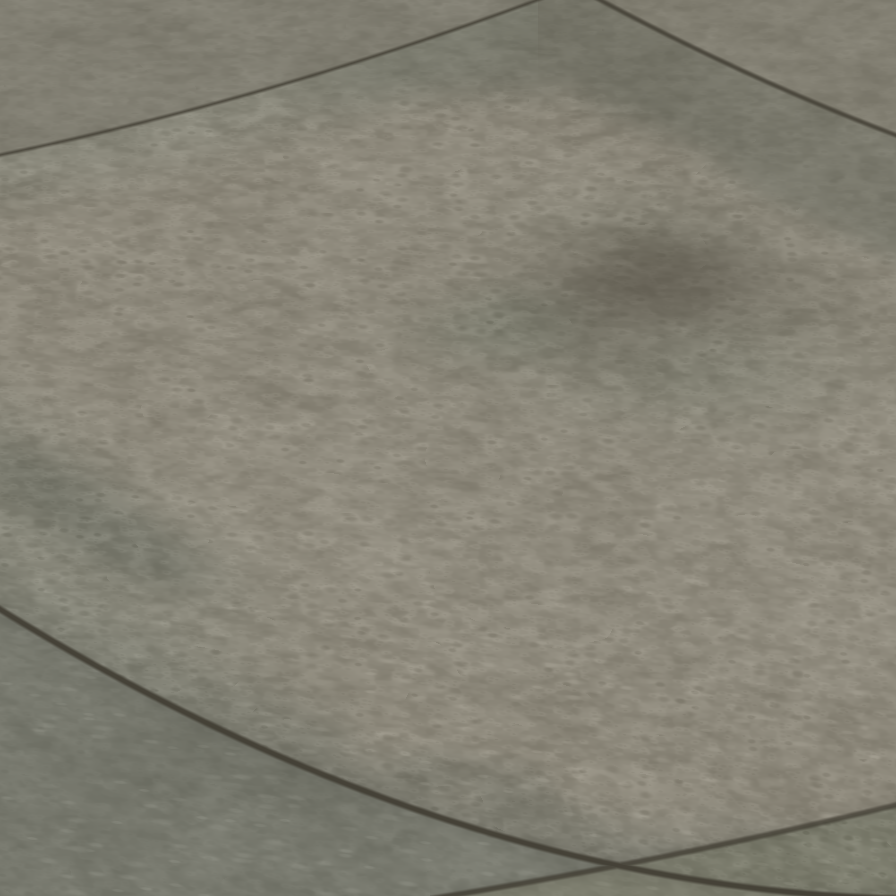
Reproduce this texture procedurally as a WebGL 1 fragment shader.

```glsl
precision highp float;
// Worn speckled stone floor in shallow perspective: bowed dark joints divide the slabs.
// Parabolas place the joints, soft ellipses place the stains, and stretched
// cellular noise supplies the mottling, grain and dark flecks.
uniform vec2 u_resolution;

vec3 hash3(vec2 p) {
  vec3 q = fract(vec3(p.xyx) * vec3(0.1031, 0.1030, 0.0973));
  q += dot(q, q.yzx + 33.33);
  return fract((q.xxy + q.yzz) * q.zyx);
}

// x: smoothly blended cell shade, y: coverage of sparse flecks
vec2 cells(vec2 p) {
  vec2 base = floor(p), f = fract(p);
  float shade = 0.0, total = 0.0, fleck = 0.0;
  for (int j = -1; j <= 1; j++) {
    for (int i = -1; i <= 1; i++) {
      vec2 cell = vec2(float(i), float(j));
      vec3 h = hash3(base + cell + 71.0);
      vec2 d = cell + 0.15 + 0.7 * h.xy - f;
      float weight = exp(-5.0 * dot(d, d));
      shade += weight * h.z;
      total += weight;
      float size = 0.25 + 0.35 * h.x;
      fleck = max(fleck, step(0.78, h.z) * (1.0 - smoothstep(0.1, size, length(d))));
    }
  }
  return vec2(shade / total - 0.5, fleck);
}

// Height above the parabola start + slope * t + bend * t * t, across its normal
float above(vec2 p, float start, float slope, float bend) {
  float tangent = slope + 2.0 * bend * p.x;
  return (p.y - start - p.x * (slope + bend * p.x)) / sqrt(1.0 + tangent * tangent);
}

float joint(float d, float halfWidth) {
  float soft = 0.0014 + 0.7 / u_resolution.y;
  return 1.0 - smoothstep(halfWidth - soft, halfWidth + soft, abs(d));
}

float stain(vec2 p, vec2 center, vec2 radius, float tilt) {
  vec2 d = p - center;
  d.y -= tilt * d.x;
  d /= radius;
  return exp(-dot(d, d));
}

void main() {
  vec2 uv = gl_FragCoord.xy / u_resolution;
  float aa = 1.0 / u_resolution.y;

  // Perspective grain, tipped a little along the lower left joint
  vec2 ground = vec2(uv.x, uv.y + 0.12 * uv.x * (1.0 - uv.y));
  ground.y += 0.16 * ground.y * ground.y;
  vec2 coarse = cells(ground * vec2(13.0, 23.0));
  vec2 medium = cells(ground * vec2(48.0, 95.0) + 17.0);
  vec2 fine = cells(ground * vec2(105.0, 230.0) + 43.0);
  vec2 wide = cells(ground * vec2(5.0, 8.0) + 9.0);
  vec2 p = uv + 0.025 * vec2(coarse.x, wide.x);

  // Signed distances to the four joints
  float topLeft = above(uv, 0.827, 0.2075, 0.135);
  float topRight = above(uv - vec2(0.67, 0.0), 1.0, -0.535, 0.236);
  float lowLeft = above(uv, 0.320, -0.618, 0.295);
  float lowRight = above(uv - vec2(0.5, 0.0), 0.0, 0.164, 0.078);

  // Main slab with its greener, dirtier margins
  vec3 color = vec3(0.555, 0.537, 0.485);
  float bandEdge = 0.882 - 0.46 * max(p.x - 0.63, 0.0);
  float band = smoothstep(-0.025, 0.035, p.y - bandEdge) * smoothstep(0.27, 0.43, p.x);
  color = mix(color, vec3(0.458, 0.456, 0.408), 0.85 * band);
  float leftMargin = smoothstep(0.45, 0.05, uv.x);
  float rim = 1.0 - smoothstep(0.01, 0.10, lowLeft + 0.04 * coarse.x);
  color = mix(color, vec3(0.475, 0.475, 0.430), 0.75 * rim);
  color = mix(color, vec3(0.520, 0.525, 0.475),
    0.6 * leftMargin * (1.0 - smoothstep(0.10, 0.28, lowLeft)));
  color = mix(color, vec3(0.510, 0.515, 0.465),
    0.55 * (1.0 - smoothstep(0.0, 0.10, -topLeft)) * step(uv.x, 0.6));

  // Stains: left scuffs, then the greenish halo and brown core of the smudge
  float scuff = stain(p, vec2(0.05, 0.445), vec2(0.12, 0.045), -0.45)
    + 0.7 * stain(p, vec2(0.17, 0.385), vec2(0.08, 0.035), -0.2);
  color = mix(color, vec3(0.445, 0.450, 0.405), 0.65 * min(scuff, 1.0));
  float halo = stain(p, vec2(0.58, 0.64), vec2(0.10, 0.035), 0.1)
    + 0.75 * stain(p, vec2(0.77, 0.60), vec2(0.16, 0.065), 0.0)
    + 0.4 * stain(p, vec2(0.74, 0.73), vec2(0.16, 0.05), -0.1);
  color = mix(color, vec3(0.480, 0.490, 0.435), 0.65 * min(halo, 1.0));
  float smudge = stain(p, vec2(0.735, 0.675), vec2(0.125, 0.058), 0.08);
  color = mix(color, vec3(0.405, 0.388, 0.342), 0.92 * smudge);

  // Neighboring slabs
  float isLeft = step(uv.x, 0.635);
  color = mix(color, vec3(0.500, 0.490, 0.442), smoothstep(-aa, aa, topLeft) * isLeft);
  color = mix(color, vec3(0.515, 0.503, 0.453), smoothstep(-aa, aa, topRight) * (1.0 - isLeft));
  float below = 1.0 - smoothstep(-aa, aa, lowLeft);
  color = mix(color, vec3(0.468, 0.473, 0.430), below);
  float corner = (1.0 - smoothstep(-aa, aa, lowRight)) * step(0.5, uv.x);
  color = mix(color, vec3(0.490, 0.492, 0.432), corner);

  // Mottling and flecks, calmer on stained and bordering stone
  float calm = max(max(band, smudge), max(below, isLeft * step(0.0, topLeft)));
  color += 0.022 * wide.x + 0.030 * coarse.x;
  color += (0.065 * medium.x + 0.050 * fine.x) * (1.0 - 0.4 * calm);
  color -= (0.050 * medium.y * step(0.12, coarse.x + 0.15) + 0.022 * fine.y) * (1.0 - 0.65 * calm);
  color += 0.035 * cells(ground * vec2(32.0, 120.0) + 88.0).y * smoothstep(0.65, 0.1, uv.y);

  // Dark joints with a faint dirty shoulder
  float upper = max(joint(topLeft, 0.0017) * isLeft, joint(topRight, 0.0024) * (1.0 - isLeft));
  float lower = joint(lowLeft, 0.0034);
  float crossing = joint(lowRight, 0.0030) * step(0.48, uv.x) * mix(0.9, 0.72, uv.x);
  color *= 1.0 - 0.10 * exp(-abs(lowLeft) * 110.0) - 0.07 * exp(-abs(lowRight) * 130.0) * step(0.48, uv.x);
  color = mix(color, vec3(0.255, 0.240, 0.200), max(0.82 * upper, max(0.92 * lower, crossing)));

  gl_FragColor = vec4(color, 1.0);
}
```
